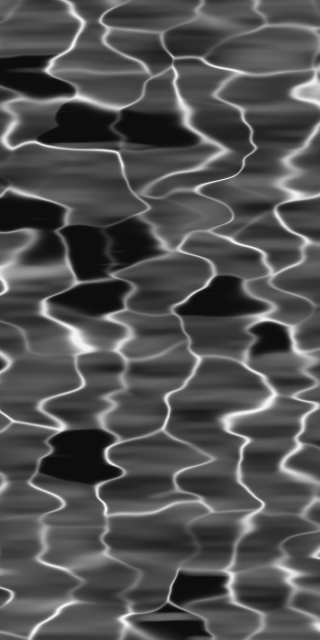
A WebGL 2 fragment shader for this texture:

```glsl
#version 300 es
precision highp float;
// Grey rippled surface: bright zigzag ridges, soft horizontal streaks and black hollows.

#define CELLS vec2(5.3, 7.8)        // cells per canvas width, across and up
#define JITTER 0.75                 // irregularity of the cells
#define SHARPNESS 16.0              // higher gives thinner ridges
#define ZIGZAG 0.95                 // sideways bend of the ridges
#define RIPPLE 0.26                 // fine sideways bend
#define SWELL 0.30                  // vertical bend
#define CROSSING 3.0                // strength of the level links between ridges
#define STREAK_SCALE vec2(0.85, 3.3)
#define STREAK_TONE vec2(0.085, 0.345) // darkest grey, contrast
#define RIDGE_LIGHT 0.62
#define HOLLOW_SHARE 0.11           // fraction of cells that are black
#define HOLLOW_TONE 0.05

uniform vec2 u_resolution;
out vec4 fragColor;

float hash(vec2 p) {
    return fract(sin(dot(p, vec2(127.1, 311.7))) * 43758.5453);
}

float noise(vec2 p) {
    vec2 i = floor(p), f = fract(p);
    f = f * f * f * (f * (f * 6.0 - 15.0) + 10.0);
    return mix(mix(hash(i), hash(i + vec2(1, 0)), f.x),
               mix(hash(i + vec2(0, 1)), hash(i + vec2(1, 1)), f.x), f.y);
}

// Bends the plane mostly sideways, so upright ridges zigzag
vec2 warp(vec2 p) {
    float side = ZIGZAG * (noise(p * vec2(0.8, 1.7) + 17.3) - 0.5)
               + RIPPLE * (noise(p * vec2(1.2, 3.7) + 41.9) - 0.5);
    float rise = SWELL * (noise(p * vec2(1.6, 0.9) + 73.1) - 0.5);
    return p + vec2(side, rise);
}

// Blends neighbouring cells; x = ridge strength, y = hollow amount
vec2 ridgesAndHollows(vec2 p) {
    vec2 home = floor(p), heading = vec2(0.0);
    float total = 0.0, hollow = 0.0;
    for (int y = -1; y <= 1; y++) {
        for (int x = -1; x <= 1; x++) {
            vec2 cell = home + vec2(x, y);
            vec2 offset = vec2(hash(cell + 3.7), hash(cell + 19.1)) - 0.5;
            vec2 away = cell + 0.5 + JITTER * offset - p;
            float weight = exp(-SHARPNESS * dot(away, away));
            // Columns alternate, so upright borders outweigh level ones
            float angle = 3.14159 * mod(cell.x, 2.0) + CROSSING * hash(cell + 57.3);
            heading += weight * vec2(cos(angle), sin(angle));
            hollow += weight * step(hash(cell + 88.6), HOLLOW_SHARE);
            total += weight;
        }
    }
    heading /= total;
    // Cells with differing headings cancel along their border
    return vec2(1.0 - dot(heading, heading), hollow / total);
}

void main() {
    vec2 p = gl_FragCoord.xy / u_resolution.x * CELLS;
    vec2 q = warp(p);
    vec2 relief = ridgesAndHollows(q);

    // Horizontal streaks over the grey ground
    vec2 s = mix(p, q, 0.2) * STREAK_SCALE;
    float streak = 0.65 * noise(s + 5.2) + 0.35 * noise(s * vec2(1.6, 2.0) + 31.4);
    float tone = STREAK_TONE.x + STREAK_TONE.y * streak;

    // Hollows sink to near black and dissolve in the brighter streaks
    float depth = smoothstep(0.35, 0.95, relief.y) * (1.0 - smoothstep(0.65, 0.9, streak));
    tone = mix(tone, HOLLOW_TONE, depth);

    // Ridges fade in and out along their length
    float fade = mix(0.6, 1.05, smoothstep(0.2, 0.6, noise(p * vec2(1.0, 1.8) + 63.8)));
    tone += RIDGE_LIGHT * fade * relief.x;

    fragColor = vec4(vec3(clamp(tone, 0.0, 0.94)), 1.0);
}
```
